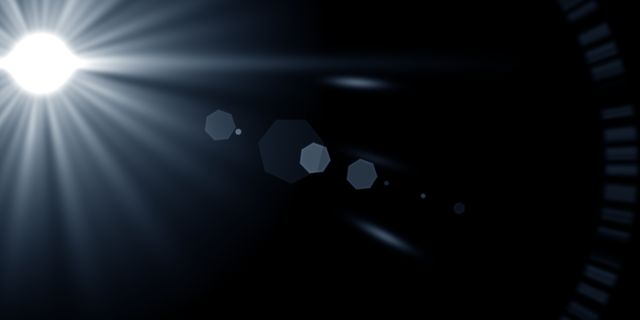
This background is drawn by a WebGL 2 fragment shader. Its source:

```glsl
#version 300 es
precision highp float;
// Lens flare in a dark sky: a white sun with rays and a level streak,
// polygon ghosts along one axis, tilted glints and a broken ring at the right.
// All parts add up as scalar light, which a power curve then tints blue.

uniform vec2 u_resolution;
out vec4 outColor;

const float TAU = 6.2831853;
const vec2 SUN = vec2(0.128, 0.802);
const vec2 GHOST_AXIS = vec2(1.307, -0.453);

float hash(float n) {
  return fract(sin(n * 127.1) * 4375.85);
}

// Signed distance to a regular heptagon of given inner radius
float heptagon(vec2 p, float radius, float turn) {
  float side = TAU / 7.0;
  float a = atan(p.y, p.x) + turn;
  return cos(floor(0.5 + a / side) * side - a) * length(p) - radius;
}

// Bright core, wide halo and angular rays made of layered sines
float sunLight(vec2 p) {
  float d = length(p);
  float a = atan(p.y, p.x);
  float waves = 0.0;
  float freq = 7.0;
  for (int i = 0; i < 4; i++) {
    waves += sin(a * freq + float(i) * 1.9 + 1.5 * sin(a * 3.0)) / (1.5 + float(i) * 0.5);
    freq = floor(freq * 1.75);
  }
  float beam = exp(-pow((a + 1.33) / 0.1, 2.0));
  float rays = 1.0 + 0.22 * waves + 0.3 * beam;
  float halo = 1.05 * exp(-2.7 * d) * max(0.0, 1.0 - d * d / 0.81);
  float core = 0.5 * (1.0 - smoothstep(0.045, 0.125, d));
  return halo * mix(1.0, rays, smoothstep(0.07, 0.25, d)) + core;
}

float streakLight(vec2 p) {
  float fade = pow(max(0.0, 1.0 - abs(p.x) / 1.55), 1.7);
  return 0.33 * fade * exp(-pow(p.y / 0.027, 2.0));
}

float ghostLight(vec2 p, float pixel) {
  // Position on the axis, radius, brightness, turn
  vec4 ghosts[8] = vec4[8](
    vec4(0.428, 0.044, 0.13, -1.22), vec4(0.472, 0.008, 0.34, 0.0),
    vec4(0.598, 0.094, 0.06, 1.12), vec4(0.655, 0.044, 0.29, -1.22),
    vec4(0.767, 0.044, 0.22, -1.22), vec4(0.826, 0.006, 0.14, 0.0),
    vec4(0.914, 0.006, 0.21, 0.0), vec4(1.0, 0.016, 0.07, 0.0));
  float light = 0.0;
  for (int i = 0; i < 8; i++) {
    vec4 g = ghosts[i];
    float d = heptagon(p - g.x * GHOST_AXIS, g.y, g.w);
    float fill = 1.0 - smoothstep(-pixel, pixel + 0.001, d);
    float rim = exp(-pow(d / 0.004, 2.0));
    light += g.z * fill * (0.9 + 0.25 * rim);
  }
  return light;
}

float glintLight(vec2 p) {
  // Centre, tilt, brightness
  vec4 glints[3] = vec4[3](
    vec4(1.115, 0.742, -0.075, 0.36),
    vec4(1.165, 0.505, -0.30, 0.09),
    vec4(1.2, 0.263, -0.477, 0.30));
  float light = 0.0;
  for (int i = 0; i < 3; i++) {
    vec4 g = glints[i];
    vec2 q = p - g.xy;
    float c = cos(g.z), s = sin(g.z);
    q = vec2(c * q.x + s * q.y, c * q.y - s * q.x) / vec2(0.075, 0.015);
    light += g.w * exp(-dot(q, q));
  }
  return light;
}

// Ring of soft radial bars with jittered cells and two wide gaps
float ringLight(vec2 p) {
  vec2 q = p - vec2(0.974, 0.492);
  float a = atan(q.y, q.x);
  float band = 1.0 - smoothstep(0.035, 0.062, abs(length(q) - 0.969));
  float x = a * 15.0;
  float bars = 0.0;
  for (int i = -1; i <= 1; i++) {
    float id = floor(x) + float(i);
    float centre = id + 0.3 + 0.4 * hash(id + 40.0);
    float width = 0.24 + 0.16 * hash(id + 71.0);
    bars += (0.5 + 0.5 * hash(id + 13.0)) * exp(-pow((x - centre) / width, 4.0));
  }
  float gaps = smoothstep(0.0, 0.16, 0.5 - 0.5 * cos((a - 0.225) * TAU / 0.505));
  float stripes = 0.85 + 0.15 * sin(a * 150.0 + 2.0 * sin(a * 37.0));
  float fade = 1.0 - smoothstep(0.45, 0.75, abs(a));
  return 0.14 * band * bars * gaps * stripes * mix(0.6, 1.0, fade) * step(0.0, q.x);
}

void main() {
  vec2 p = gl_FragCoord.xy / u_resolution.y;
  float pixel = 1.0 / u_resolution.y;
  vec2 fromSun = p - SUN;
  float light = 0.001 + sunLight(fromSun) + streakLight(fromSun);
  light += ghostLight(fromSun, pixel) + glintLight(p) + ringLight(p);

  // Dim light turns navy, strong light stays white
  vec3 color = pow(vec3(min(light, 1.0)), vec3(1.2, 1.0, 0.83));
  outColor = vec4(color, 1.0);
}
```
